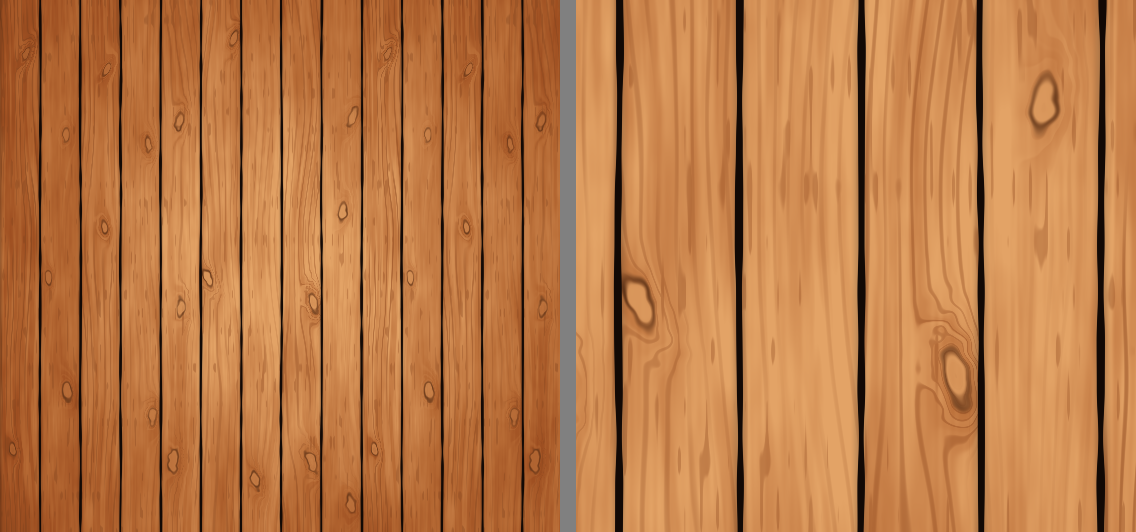
Left: the whole. Right: its middle third, enlarged.
This texture is drawn by a Shadertoy shader. Its source:

```glsl
const float PLANKS = 13.93;   // planks across the canvas
const float CYCLE = 9.0;      // planks before the boards recur
const float KNOTS = 3.0;      // knot slots along a board
const float BOARD = 13.2;     // board length in plank widths

const vec3 RUST  = vec3(0.62, 0.31, 0.13);
const vec3 AMBER = vec3(0.71, 0.41, 0.20);
const vec3 HONEY = vec3(0.79, 0.51, 0.29);
const vec3 CREAM = vec3(0.89, 0.64, 0.40);
const vec3 UMBER = vec3(0.37, 0.20, 0.09);
const vec3 GAP   = vec3(0.07, 0.035, 0.02);

float hash(vec2 p) {
    return fract(sin(dot(p, vec2(127.1, 311.7))) * 43758.545);
}

float noise(vec2 p) {
    vec2 i = floor(p), f = fract(p);
    f = f * f * (3.0 - 2.0 * f);
    return mix(mix(hash(i), hash(i + vec2(1, 0)), f.x),
               mix(hash(i + vec2(0, 1)), hash(i + vec2(1, 1)), f.x), f.y);
}

float fbm(vec2 p) {
    float sum = 0.0, amp = 0.5;
    for (int i = 0; i < 4; i++) {
        sum += amp * noise(p);
        p = p * 2.03 + 17.3;
        amp *= 0.5;
    }
    return sum;
}

vec3 woodColour(float tone) {
    float t = 3.0 * tone;
    vec3 c = mix(RUST, AMBER, clamp(t, 0.0, 1.0));
    c = mix(c, HONEY, clamp(t - 1.0, 0.0, 1.0));
    c = mix(c, CREAM, clamp(t - 2.0, 0.0, 1.0));
    return c * (1.0 + 0.4 * clamp(tone, -0.5, 0.0));
}

// Distance from a tilted oval knot, 1.0 on its rim
float knotDistance(vec2 q, float seed, float slot) {
    vec2 key = vec2(seed + 3.0, slot * 7.0 + 1.0);
    vec2 centre = vec2(mix(0.15, 0.85, hash(key)),
                       (slot + mix(0.15, 0.85, hash(key + 5.0))) * BOARD / KNOTS);
    float radius = mix(0.07, 0.14, hash(key + 9.0));
    vec2 d = q - centre;
    d.x += d.y * (hash(key + 13.0) - 0.5) * 0.9;
    float ragged = 0.5 * (noise(q * 9.0 + seed) - 0.5);
    return length(d / vec2(radius, radius * 2.1)) + ragged;
}

// Wavering black seam beside a plank edge
float seamMask(vec2 q, float pixel) {
    float edge = round(q.x);
    float wander = 0.025 * (noise(vec2(edge * 7.0, q.y * 0.6)) - 0.5);
    float halfWidth = 0.018 + 0.018 * noise(vec2(edge * 3.0, q.y * 2.5));
    float d = abs(q.x - edge - wander) - halfWidth;
    return (1.0 - smoothstep(-pixel * 0.6, pixel * 0.6, d)) * step(0.5, edge);
}

vec3 plankColour(vec2 q, float seed, float glow) {
    // Every board has its own grain strength
    float k = mod(seed * 4.0, CYCLE);
    float strength = 1.0 - min(k, CYCLE - k) / 4.0;
    float offset = seed * 11.0;

    // Grain runs lengthwise and bends into rings around knots
    float grain = q.x + 0.5 * noise(vec2(q.x * 1.3 + offset, q.y * 0.28));
    float halo = 0.0, core = 0.0, rim = 0.0;
    for (float slot = 0.0; slot < KNOTS; slot++) {
        float present = step(0.3 + 0.3 * strength, hash(vec2(seed * 2.0 + 1.0, slot + 4.0)));
        float d = knotDistance(q, seed, slot);
        float pull = present * exp(-0.28 * d * d);
        grain = mix(grain, 0.14 * d, pull);
        halo = max(halo, pull);
        core = max(core, present * (1.0 - smoothstep(0.65, 0.9, d)));
        rim = max(rim, present * (1.0 - smoothstep(0.0, 0.3, abs(d - 0.9))));
    }

    // Broad blotches and narrow streaks vary the tone
    float blotch = fbm(vec2(q.x * 2.0 + offset, q.y * 0.7)) - 0.47;
    float streak = smoothstep(0.3, 0.7, noise(vec2(grain * 13.0 + offset, q.y * 0.45))) - 0.5;
    float fibre = noise(vec2(q.x * 30.0 + offset, q.y * 1.8)) - 0.5;
    float tone = 0.95 * glow - 0.01 + 0.12 * (hash(vec2(seed, 2.0)) - 0.5);
    tone += 0.55 * blotch + (0.09 + 0.12 * strength) * streak + 0.13 * fibre;
    tone -= 0.22 * halo;
    vec3 colour = woodColour(tone);

    // Dark growth lines and short flecks
    float rings = sin(42.0 * grain + 3.0 * noise(vec2(q.x * 4.0 + offset, q.y * 0.9)));
    float broken = smoothstep(0.25, 0.65, noise(vec2(grain * 6.0 + offset, q.y * 0.5 + 31.0)));
    float lines = smoothstep(0.55, 1.0, rings) * broken * (0.08 + 0.42 * strength);
    float flecks = 0.35 * smoothstep(0.8, 0.9, noise(vec2(q.x * 22.0 + offset, q.y * 2.2 + 9.0)));
    colour = mix(colour, mix(UMBER, RUST, 0.4 + 0.4 * glow), max(lines, flecks));

    // Pale knot heart inside a broken dark rim
    colour = mix(colour, woodColour(0.9 * glow + 0.2), 0.65 * core);
    return mix(colour, UMBER, rim * (0.25 + 0.6 * noise(q * 5.0 + offset)));
}

void mainImage(out vec4 fragColor, in vec2 fragCoord) {
    vec2 uv = fragCoord / iResolution.xy;
    vec2 q = fragCoord / iResolution.x * PLANKS;
    float pixel = PLANKS / iResolution.x;
    float seed = mod(floor(q.x), CYCLE);
    vec2 board = vec2(fract(q.x), q.y);

    // Warm light pooled near the middle
    vec2 fromLight = (uv - vec2(0.53, 0.49)) * vec2(1.0, 0.88);
    float glow = exp(-5.0 * dot(fromLight, fromLight));

    vec3 colour = plankColour(board, seed, glow);
    float edge = min(board.x, 1.0 - board.x);
    colour *= mix(0.82, 1.0, smoothstep(0.0, 0.09, edge));
    colour = mix(colour, GAP, seamMask(q, pixel));
    fragColor = vec4(colour, 1.0);
}
```
